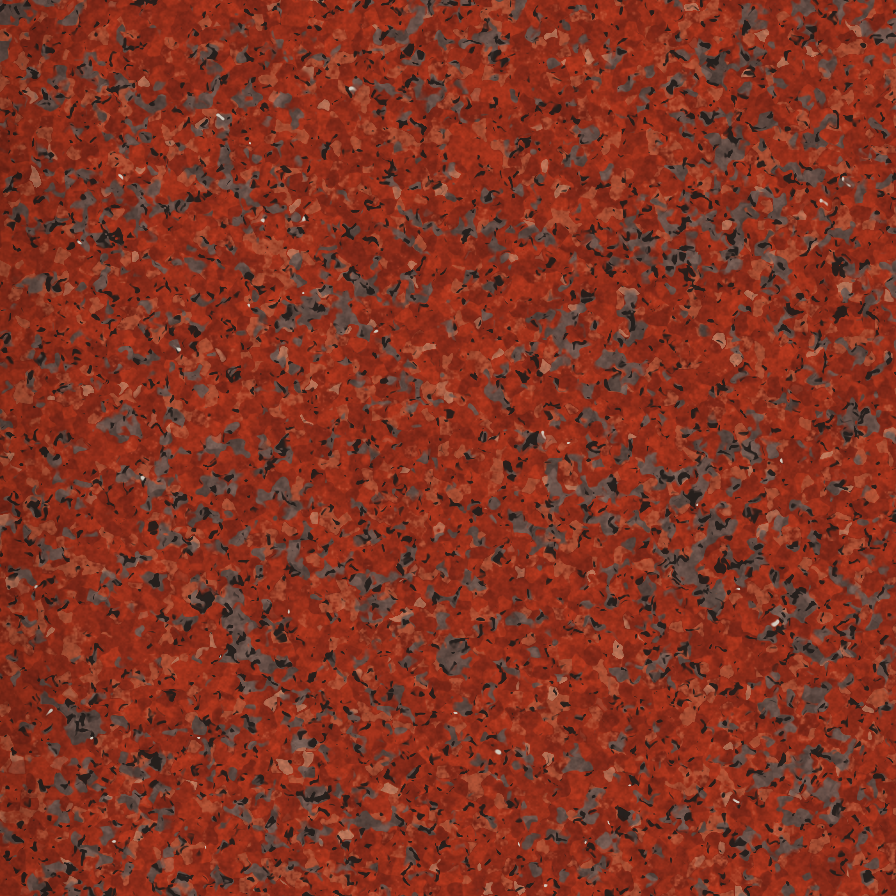
Write a three.js fragment shader that draws this texture.

```glsl
varying vec2 vUv;

// Feature densities, in cells across the canvas
const float GRAIN_SCALE = 82.0;
const float QUARTZ_SCALE = 74.0;
const float MICA_SCALE = 135.0;
const float CLUSTER_SCALE = 11.0;
const float GRIT_SCALE = 240.0;
const float GLINT_SCALE = 42.0;

// Coverage thresholds and edge softness
const float QUARTZ_LEVEL = 0.665;
const float MICA_LEVEL = 0.745;
const float EDGE_SOFTNESS = 0.06;
const float GRAIN_SHARPNESS = 14.0;
const float CLUSTERING = 0.22;
const float GRIT_AMOUNT = 0.30;
const float GLINT_CHANCE = 0.022;

// Mineral colours
const vec3 DEEP_RED = vec3(0.47, 0.145, 0.09);
const vec3 BRIGHT_RED = vec3(0.66, 0.205, 0.11);
const vec3 ORANGE = vec3(0.66, 0.32, 0.21);
const vec3 PALE_PINK = vec3(0.72, 0.48, 0.37);
const vec3 DARK_QUARTZ = vec3(0.29, 0.25, 0.23);
const vec3 LIGHT_QUARTZ = vec3(0.44, 0.36, 0.33);
const vec3 MICA = vec3(0.13, 0.11, 0.10);
const vec3 GLINT = vec3(0.82, 0.79, 0.74);

vec3 hash3(vec2 p) {
  vec3 q = fract(p.xyx * vec3(0.1031, 0.1030, 0.0973));
  q += dot(q, q.yxz + 33.33);
  return fract((q.xxy + q.yzz) * q.zyx);
}

float valueNoise(vec2 p) {
  vec2 cell = floor(p);
  vec2 f = fract(p);
  f = f * f * (3.0 - 2.0 * f);
  float low = mix(hash3(cell).x, hash3(cell + vec2(1.0, 0.0)).x, f.x);
  float high = mix(hash3(cell + vec2(0.0, 1.0)).x, hash3(cell + 1.0).x, f.x);
  return mix(low, high, f.y);
}

// Two octaves, turned against each other to hide the lattice
float roughNoise(vec2 p) {
  vec2 turned = mat2(0.8, 0.6, -0.6, 0.8) * p;
  return 0.65 * valueNoise(turned) + 0.35 * valueNoise(p * 2.1 + 17.0);
}

// Random values per Voronoi grain, blended narrowly at the borders
vec3 grainValues(vec2 p) {
  vec2 cell = floor(p);
  vec3 total = vec3(0.0);
  float weightSum = 0.0;
  for (int y = -1; y <= 1; y++) {
    for (int x = -1; x <= 1; x++) {
      vec2 id = cell + vec2(float(x), float(y));
      vec2 offset = id + hash3(id + 71.0).xy - p;
      float weight = exp(-GRAIN_SHARPNESS * dot(offset, offset));
      total += weight * hash3(id + 205.0);
      weightSum += weight;
    }
  }
  return total / weightSum;
}

float glintMask(vec2 p) {
  vec2 id = floor(p);
  vec3 rnd = hash3(id + 431.0);
  vec2 offset = fract(p) - mix(vec2(0.25), vec2(0.75), rnd.xy);
  offset.x += 0.5 * offset.y * (rnd.x - 0.5);
  float radius = mix(0.08, 0.17, rnd.y);
  float spot = 1.0 - smoothstep(radius * 0.4, radius, length(offset));
  return spot * step(rnd.z, GLINT_CHANCE);
}

float above(float level, float value) {
  return smoothstep(level - EDGE_SOFTNESS, level + EDGE_SOFTNESS, value);
}

void main() {
  vec2 uv = vUv + 1.0;
  vec2 warp = vec2(valueNoise(uv * 120.0), valueNoise(uv * 120.0 + 53.0)) - 0.5;
  vec2 p = uv + warp * 0.008;
  float cluster = valueNoise(uv * CLUSTER_SCALE) - 0.5;
  float grit = roughNoise(uv * GRIT_SCALE) - 0.5;

  // Red feldspar with orange and pale grains
  vec3 grain = grainValues(p * GRAIN_SCALE);
  vec3 color = mix(DEEP_RED, BRIGHT_RED, grain.x);
  float orangeTint = smoothstep(0.72, 0.95, grain.y + grit * 0.3);
  color = mix(color, ORANGE, 0.85 * orangeTint);
  color = mix(color, PALE_PINK, 0.8 * smoothstep(0.95, 0.98, grain.z));

  // Smoky quartz gathers in loose clusters
  float quartzField = roughNoise(p * QUARTZ_SCALE) + CLUSTERING * cluster;
  vec3 quartz = mix(DARK_QUARTZ, LIGHT_QUARTZ, grain.z);
  color = mix(color, quartz, 0.92 * above(QUARTZ_LEVEL, quartzField));

  // Black mica favours the quartz borders
  float micaField = roughNoise(p * MICA_SCALE + 91.0) + 0.25 * (quartzField - 0.5);
  color *= 1.0 + GRIT_AMOUNT * grit;
  color = mix(color, MICA, 0.93 * above(MICA_LEVEL, micaField));

  // Sparse bright flecks and slight shade toward the left edge
  color = mix(color, GLINT, glintMask(p * GLINT_SCALE));
  color *= mix(0.88, 1.0, smoothstep(0.0, 0.14, vUv.x));
  gl_FragColor = vec4(color, 1.0);
}
```
